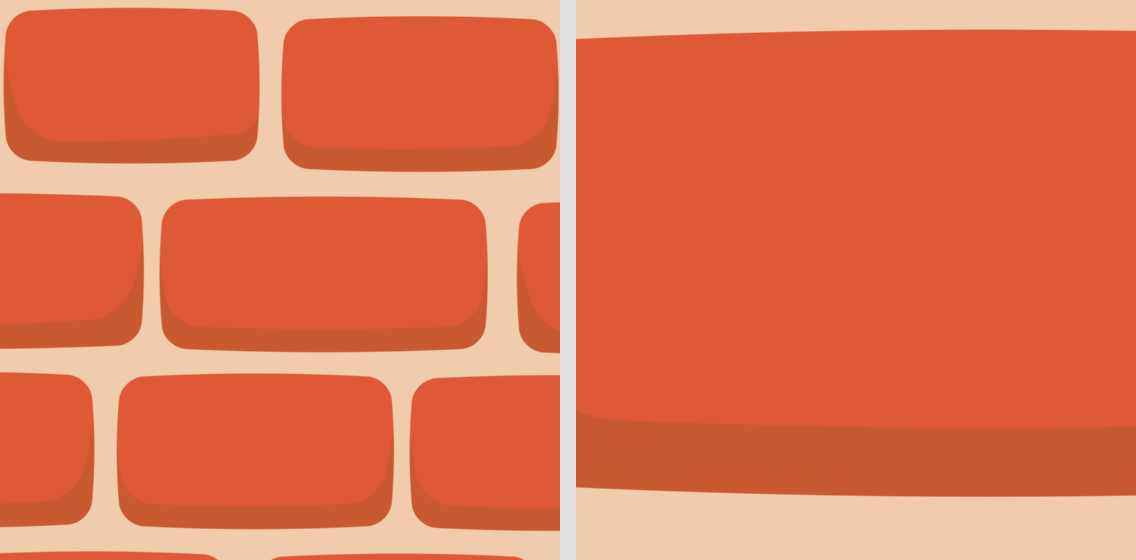
Left: the whole. Right: its middle third, enlarged.
Give the GLSL for this pattern, as a WebGL 1 fragment shader.

```glsl
precision highp float;
// Cartoon brick wall: uneven rounded orange bricks with shaded lower edges on pale mortar.

uniform vec2 u_resolution;

const vec3 MORTAR = vec3(0.94, 0.80, 0.68);
const vec3 FACE = vec3(0.87, 0.35, 0.21);
const vec3 SHADE = vec3(0.79, 0.35, 0.19);
const float HALF_HEIGHT = 0.139;

// Horizontal layout of a row: first centre, spacing, half width, growth per brick.
vec4 rowLayout(float row) {
  if (row < 0.5) return vec4(0.235, 0.515, 0.2285, 0.019);
  if (row < 1.5) return vec4(0.578, 0.626, 0.293, -0.012);
  if (row < 2.5) return vec4(0.456, 0.529, 0.2475, 0.006);
  return vec4(0.71, 0.547, 0.254, 0.006);
}

// Variation of a row: depth of its centre below the top, drop per brick,
// shade lean of the first brick, lean change per brick.
vec4 rowVariation(float row) {
  if (row < 0.5) return vec4(0.153, 0.015, -1.0, 1.5);
  if (row < 1.5) return vec4(0.490, 0.006, 0.0, -1.0);
  if (row < 2.5) return vec4(0.806, 0.003, 0.3, -0.4);
  return vec4(1.1276, 0.004, 0.0, 0.4);
}

// Intersection of two half planes with a rounded corner.
float roundedMax(float a, float b, float radius) {
  vec2 corner = max(vec2(a, b) + radius, 0.0);
  return min(max(a, b), -radius) + length(corner);
}

float coverage(float distance, float softness) {
  return 1.0 - smoothstep(-softness, softness, distance);
}

// Rounded block whose four sides bow gently outwards.
float brickDistance(vec2 p, vec2 halfSize) {
  vec2 q = p / halfSize;
  vec2 bowed = halfSize - vec2(0.009, 0.008) * q.yx * q.yx;
  vec2 edge = abs(p) - bowed;
  return roundedMax(edge.x, edge.y, 0.040);
}

// Lit face: open at the top, tapering towards a slightly tilted lower edge.
float faceDistance(vec2 p, vec2 halfSize, float lean) {
  vec2 q = p / halfSize;
  float depth = clamp(0.5 - 0.5 * q.y, 0.0, 1.0);
  float sideLean = p.x < 0.0 ? -lean : lean;
  float inset = 0.038 * (1.0 + sideLean) * pow(depth, 2.2) - 0.004;
  float side = abs(p.x) - halfSize.x + inset;
  float lowerEdge = -halfSize.y + 0.041 + 0.008 * q.x * q.x
                  + 0.035 * lean * lean * p.x;
  return roundedMax(side, lowerEdge - p.y, 0.050);
}

vec3 paintBrick(vec3 under, vec2 p, vec2 halfSize, float lean, float softness) {
  float face = coverage(faceDistance(p, halfSize, lean), softness);
  float brick = coverage(brickDistance(p, halfSize), softness);
  return mix(under, mix(SHADE, FACE, face), brick);
}

void main() {
  vec2 uv = gl_FragCoord.xy / u_resolution.y;
  float softness = 1.0 / u_resolution.y;
  vec3 colour = MORTAR;

  for (int r = 0; r < 4; r++) {
    vec4 layout = rowLayout(float(r));
    vec4 variation = rowVariation(float(r));
    for (int i = -1; i <= 1; i++) {
      float k = float(i);
      vec2 centre = vec2(layout.x + k * layout.y,
                         1.0 - variation.x - k * variation.y);
      vec2 halfSize = vec2(layout.z + k * layout.w, HALF_HEIGHT);
      float lean = clamp(variation.z + k * variation.w, -1.0, 1.0);
      colour = paintBrick(colour, uv - centre, halfSize, lean, softness);
    }
  }

  gl_FragColor = vec4(colour, 1.0);
}
```
